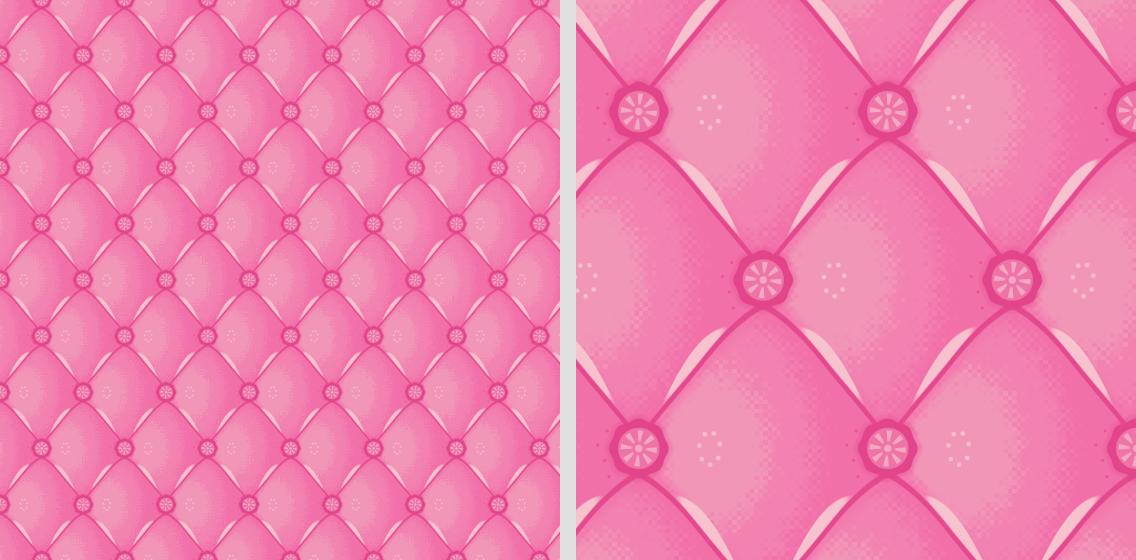
Left: the whole. Right: its middle third, enlarged.
Give the GLSL for this pattern, as a WebGL 2 fragment shader.

```glsl
#version 300 es
precision highp float;

uniform vec2 u_resolution;
out vec4 fragColor;

const float TILE_WIDTH = 0.1482;
const vec2 FIRST_BUTTON = vec2(0.1484, 0.5);
const vec2 TILE = vec2(1.0, 1.353);   // one repeat, in tile widths
const float TAU = 6.2831853;

const vec3 LIGHT = vec3(0.95, 0.59, 0.72);
const vec3 MID = vec3(0.95, 0.51, 0.69);
const vec3 DEEP = vec3(0.95, 0.44, 0.66);
const vec3 SEAM = vec3(0.89, 0.27, 0.54);
const vec3 PALE = vec3(0.97, 0.79, 0.82);

float hash(vec2 p) {
  p = fract(p * vec2(0.1031, 0.1137));
  p += dot(p, p.yx + 33.33);
  return fract((p.x + p.y) * p.x * 91.7);
}

// 1 inside, 0 outside a signed distance
float cover(float d, float px) {
  return 1.0 - smoothstep(-px, px, d);
}

// Drop of a seam below its upper button, t running 0 to 1 sideways
float seamDrop(float t) {
  float start = max(1.0 - t / 0.5, 0.0);
  float drop = t + 0.15 * start * start - 0.05 * smoothstep(0.4, 1.0, t);
  return drop * 0.5 * TILE.y;
}

// Offset to the closest button of the staggered lattice
vec2 nearestButton(vec2 p) {
  vec2 a = p - TILE * round(p / TILE);
  vec2 s = p - 0.5 * TILE;
  vec2 b = s - TILE * round(s / TILE);
  return dot(a, a) < dot(b, b) ? a : b;
}

// Grainy shading that fades outwards from the lit side of a cushion
vec3 cushion(vec2 rel, vec2 p) {
  float v = length((rel - vec2(-0.2, 0.0)) / vec2(0.24, 0.34));
  vec2 cell = floor(p * 56.0);
  float grain = 0.6 * hash(cell + 200.0) + 0.4 * mod(cell.x + cell.y, 2.0) - 0.5;
  v += 0.42 * grain;
  vec3 color = mix(LIGHT, MID, smoothstep(0.72, 1.12, v));
  return mix(color, DEEP, smoothstep(1.4, 1.95, v));
}

// Small ring of glints on the lit side
float glints(vec2 rel, float px) {
  float mask = 0.0;
  for (int i = 0; i < 7; i++) {
    float angle = TAU * (float(i) + 0.3) / 7.0;
    vec2 dot_ = vec2(-0.215, 0.0) + vec2(0.042, 0.065) * vec2(cos(angle), sin(angle));
    mask = max(mask, cover(length(rel - dot_) - 0.009, px));
  }
  return mask;
}

// Pale lens-shaped streak just above a seam
float streak(float height, float t, float px) {
  float along = clamp((t - 0.27) / 0.56, 0.0, 1.0);
  float halfWidth = 0.023 * sin(along * 0.5 * TAU);
  float mask = cover(abs(height - 0.011 - halfWidth) - halfWidth, px);
  return mask * smoothstep(0.0, 0.012, halfWidth);
}

vec3 drawButton(vec3 base, vec2 q, float px) {
  float r = length(q);
  float angle = atan(q.y, q.x);
  float rim = 0.116 + 0.004 * cos(8.0 * angle);
  vec3 color = mix(base, SEAM, 0.3 * (1.0 - smoothstep(rim, rim + 0.03, r)));
  color = mix(color, SEAM, cover(r - rim, px));
  color = mix(color, mix(SEAM, MID, 0.75), cover(r - 0.083, px));
  // Petals around a small boss
  float petal = smoothstep(-0.1, 0.7, cos(8.0 * angle + 0.8));
  petal *= cover(r - 0.073, px) * smoothstep(0.022, 0.035, r);
  color = mix(color, mix(LIGHT, PALE, 0.5), 0.85 * petal);
  return mix(color, PALE, 0.6 * cover(r - 0.015, px));
}

// Stray stitch holes on the shaded side of a button
float stitches(vec2 q, float px) {
  float mask = 0.0;
  for (int i = 0; i < 4; i++) {
    float angle = 0.5 * TAU + 0.42 * (float(i) - 1.2);
    vec2 hole = (0.145 + 0.02 * mod(float(i), 2.0)) * vec2(cos(angle), sin(angle));
    mask = max(mask, cover(length(q - hole) - 0.006, px));
  }
  return mask;
}

void main() {
  vec2 uv = gl_FragCoord.xy / u_resolution;
  vec2 p = (uv - FIRST_BUTTON) / TILE_WIDTH;
  float px = 0.8 / (min(u_resolution.x, u_resolution.y) * TILE_WIDTH);

  // Heights above the two seam families within a half-tile strip
  float t = fract(2.0 * p.x);
  float leftY = mod(floor(2.0 * p.x), 2.0) * 0.5 * TILE.y;
  float dropA = seamDrop(t);
  float dropB = seamDrop(1.0 - t);
  float a = mod(p.y - leftY + dropA, TILE.y);
  float b = mod(p.y - leftY - 0.5 * TILE.y + dropB, TILE.y);

  // Position relative to the centre of the enclosing cushion
  vec2 rel = b < a ? vec2(0.5 * t, b - dropB) : vec2(0.5 * t - 0.5, a - dropA);
  vec3 color = cushion(rel, p);
  color = mix(color, PALE, 0.8 * glints(rel, px));

  // Seams with a soft shadow, then their streaks
  float nearest = 0.62 * min(min(a, TILE.y - a), min(b, TILE.y - b));
  color = mix(color, DEEP, 0.65 * (1.0 - smoothstep(0.0, 0.065, nearest)));
  color = mix(color, SEAM, 0.9 * cover(nearest - 0.009, px));
  float shine = max(streak(0.62 * a, t, px), streak(0.62 * b, 1.0 - t, px));
  color = mix(color, PALE, 0.9 * shine);

  vec2 q = nearestButton(p);
  color = mix(color, SEAM, 0.6 * stitches(q, px));
  fragColor = vec4(drawButton(color, q, px), 1.0);
}
```
